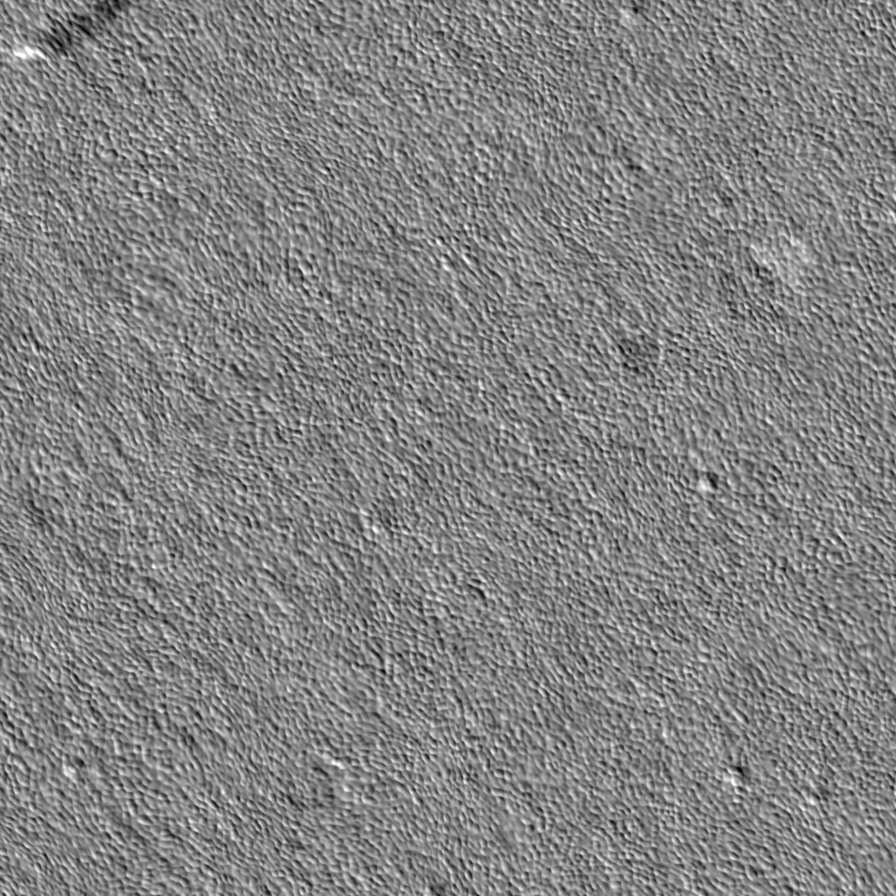
Reproduce this texture procedurally as a Shadertoy shader.

```glsl
// Draws a grey, finely pebbled plain seen from above in low light, with knobs and shallow pits.

const float MEAN_GREY = 0.514;
const vec2 LIGHT = vec2(-0.77, -0.64);       // towards the light, lower left
const vec2 GRAIN_CELLS = vec2(160.0, 131.0); // grains per canvas, across and along the wrinkles
const float GRAIN_CONTRAST = 0.74;
const float GRAIN_TIGHTNESS = 6.5;
const float GAP_FLATNESS = 0.12;             // levels the ground between grains
const float GRAIN_TINT = 0.13;
const vec2 WRINKLE_CELLS = vec2(76.0, 42.0);
const float WRINKLE_CONTRAST = 0.16;
const float GRIT_CELLS = 260.0;
const float GRIT_CONTRAST = 0.13;
const float SWELL_CONTRAST = 0.05;
const float BEND = 0.02;
const float CRUMPLE = 0.003;
const int KNOBS = 12;
const int PITS = 5;
const vec2 STREAK_START = vec2(0.055, 0.95);
const vec2 STREAK_END = vec2(0.15, 1.01);
const vec2 GLINT = vec2(0.03, 0.94);

vec2 hash2(vec2 p) {
    vec3 h = fract(p.xyx * vec3(0.1031, 0.1030, 0.0973));
    h += dot(h, h.yzx + 33.33);
    return fract((h.xx + h.yz) * h.zy);
}

float noise(vec2 p) {
    vec2 i = floor(p);
    vec2 f = fract(p);
    f = f * f * (3.0 - 2.0 * f);
    float low = mix(hash2(i).x, hash2(i + vec2(1, 0)).x, f.x);
    float high = mix(hash2(i + vec2(0, 1)).x, hash2(i + vec2(1, 1)).x, f.x);
    return mix(low, high, f.y);
}

vec2 warp(vec2 p) {
    return vec2(noise(p), noise(p + 47.0)) - 0.5;
}

// Rounded pebbles in a jittered grid, lit along the x axis, each with its own tint.
float grainShade(vec2 p, float contrast) {
    vec2 cell = floor(p);
    float shade = 0.0;
    float total = GAP_FLATNESS;
    for (int y = -1; y <= 1; y++) {
        for (int x = -1; x <= 1; x++) {
            vec2 id = cell + vec2(x, y);
            vec2 offset = p - id - hash2(id);
            vec2 traits = hash2(id + 71.0);
            float weight = exp(-GRAIN_TIGHTNESS * dot(offset, offset));
            float slope = mix(0.5, 1.5, traits.y) * offset.x;
            shade += weight * (contrast * slope + GRAIN_TINT * (traits.x - 0.5));
            total += weight;
        }
    }
    return shade / total;
}

float segmentDistance(vec2 p, vec2 a, vec2 b) {
    vec2 ab = b - a;
    return length(p - a - ab * clamp(dot(p - a, ab) / dot(ab, ab), 0.0, 1.0));
}

// Small knobs: a bright lit flank beside a dark shadow.
float knobShade(vec2 uv) {
    float shade = 0.0;
    for (int i = 0; i < KNOBS; i++) {
        vec2 seed = vec2(float(i) * 3.7 + 5.0, 19.0);
        vec2 traits = hash2(seed + 40.0);
        float radius = mix(0.006, 0.011, traits.x);
        vec2 d = (uv - hash2(seed)) / radius;
        shade += mix(0.35, 1.1, traits.y * traits.y) * dot(d, LIGHT) * exp(-dot(d, d));
    }
    return shade;
}

// Shallow ragged pits: tinted floor, far wall lit and near wall dark.
float pitShade(vec2 uv) {
    float ragged = 0.5 * (noise(uv * 70.0) - 0.5);
    float shade = 0.0;
    for (int i = 0; i < PITS; i++) {
        vec2 seed = vec2(float(i) * 5.3 + 2.0, 83.0);
        vec2 traits = hash2(seed + 17.0);
        vec2 d = (uv - hash2(seed)) / mix(0.020, 0.036, traits.x);
        float t = length(d) + ragged;
        float rim = exp(-35.0 * (t - 1.0) * (t - 1.0));
        float ground = 1.0 - smoothstep(0.75, 1.05, t);
        shade += 0.16 * rim * dot(d, -LIGHT) + mix(-0.11, 0.05, traits.y) * ground;
    }
    return shade;
}

void mainImage(out vec4 fragColor, in vec2 fragCoord) {
    vec2 uv = fragCoord / iResolution.y;

    // Bent and crumpled axes: x points to the light, y runs along the wrinkles.
    vec2 bent = uv + BEND * warp(uv * 9.0) + CRUMPLE * warp(uv * 46.0);
    vec2 axes = vec2(dot(bent, LIGHT), dot(bent, vec2(-LIGHT.y, LIGHT.x))) + 3.0;

    // Ground relief, from fine to broad
    float grainContrast = GRAIN_CONTRAST * mix(0.8, 1.2, noise(axes * 31.0));
    float grey = MEAN_GREY + grainShade(axes * GRAIN_CELLS, grainContrast);
    vec2 w = axes * WRINKLE_CELLS;
    float wrinkleAmount = WRINKLE_CONTRAST * mix(1.3, 0.7, clamp(uv.x, 0.0, 1.0));
    grey += wrinkleAmount * (noise(w - vec2(0.5, 0.0)) - noise(w));
    grey += GRIT_CONTRAST * (noise(axes * GRIT_CELLS) - 0.5);
    grey += SWELL_CONTRAST * (noise(axes * vec2(24.0, 17.0)) - 0.5);

    // Scattered landmarks
    grey += knobShade(uv) + pitShade(uv);
    float streak = segmentDistance(bent, STREAK_START, STREAK_END);
    grey -= 0.20 * (1.0 - smoothstep(0.004, 0.020, streak));
    vec2 g = (uv - GLINT) / vec2(0.018, 0.008);
    grey += 0.45 * exp(-dot(g, g));

    fragColor = vec4(vec3(clamp(grey, 0.0, 1.0)), 1.0);
}
```
